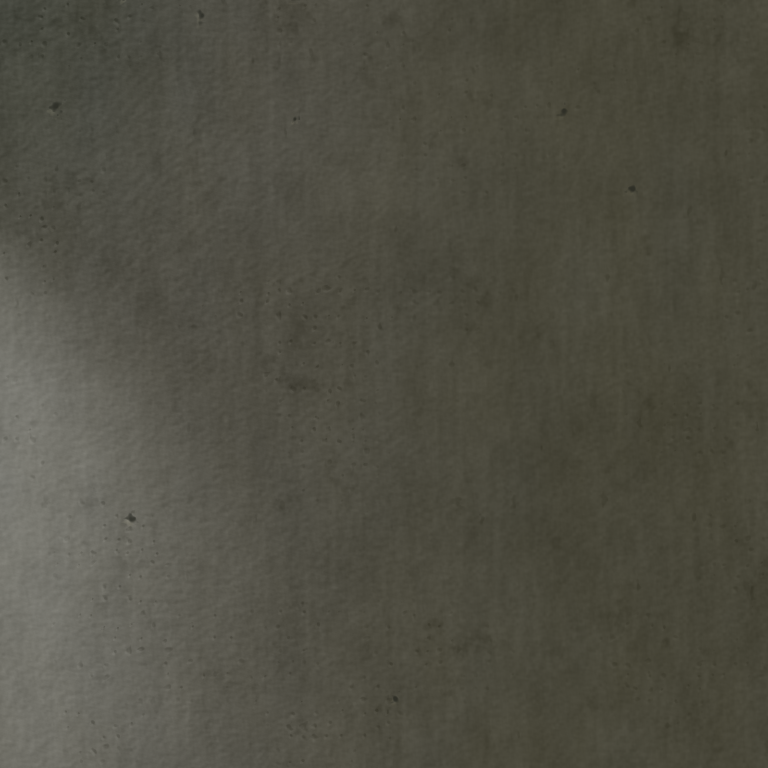
A Shadertoy shader for this texture:

```glsl
// Dim, smooth concrete wall with vertical streaks, small pits and a soft glow at the left.

float hash(vec2 p) {
    return fract(sin(dot(p, vec2(127.1, 311.7))) * 43758.5453);
}

float noise(vec2 p) {
    vec2 i = floor(p), f = fract(p);
    f = f * f * (3.0 - 2.0 * f);
    return mix(mix(hash(i), hash(i + vec2(1, 0)), f.x),
               mix(hash(i + vec2(0, 1)), hash(i + vec2(1, 1)), f.x), f.y);
}

// Layered noise centred on zero
float fbm(vec2 p) {
    float sum = 0.0, amp = 0.5;
    for (int i = 0; i < 4; i++) {
        sum += amp * (noise(p) - 0.5);
        p = mat2(1.6, 1.2, -1.2, 1.6) * p + 17.3;
        amp *= 0.5;
    }
    return sum;
}

// Soft scattered spots, one at most per grid cell; stretch lengthens them vertically
float spots(vec2 uv, float cells, float chance, float radius, float stretch, float seed) {
    vec2 p = uv * cells * vec2(1.0, 1.0 / stretch);
    vec2 id = floor(p) + seed;
    vec2 centre = 0.3 + 0.4 * vec2(hash(id + 3.1), hash(id + 7.7));
    vec2 d = fract(p) - centre;
    d.x += 0.6 * d.y * (hash(id + 5.3) - 0.5);
    float size = radius * (0.5 + 0.5 * hash(id + 9.2));
    float ragged = 1.0 + 1.3 * (noise(uv * 200.0 + seed) - 0.5);
    return step(hash(id), chance) * smoothstep(1.0, 0.2, length(d) * ragged / size);
}

void mainImage(out vec4 fragColor, in vec2 fragCoord) {
    vec2 uv = fragCoord / iResolution.xy;

    // Base: warm grey at the left, olive and darker towards the right
    vec3 col = mix(vec3(0.324, 0.316, 0.280), vec3(0.280, 0.273, 0.222),
                   smoothstep(0.2, 0.8, uv.x));
    float corner = smoothstep(0.4, 0.0, uv.x) * smoothstep(0.5, 1.0, uv.y);
    col -= corner * vec3(0.050, 0.036, 0.036);

    // Reflected glow, cut off by a diagonal shadow edge
    vec2 warp = uv + 0.07 * vec2(fbm(uv * 5.0), fbm(uv * 5.0 + 40.0));
    float diagonal = warp.y + 0.85 * warp.x;
    float glow = smoothstep(0.44, -0.06, warp.x) * smoothstep(0.80, 0.48, diagonal)
               * mix(0.78, 1.0, smoothstep(0.0, 0.3, uv.y));
    col += glow * vec3(0.160, 0.166, 0.172);
    float shade = smoothstep(0.12, 0.0, abs(diagonal - 0.75)) * smoothstep(0.42, 0.15, uv.x);
    col -= 0.010 * shade;

    // Broad clouds and a slight drift of hue
    float light = 0.030 * fbm(uv * 5.0 + 11.0) + 0.036 * fbm(uv * vec2(26.0, 20.0));
    col += vec3(0.006, 0.002, -0.008) * fbm(uv * vec2(16.0, 8.0) + 60.0);

    // Vertical streaks and a faint board seam
    light += 0.009 * (noise(vec2(uv.x * 34.0, uv.y * 3.0)) - 0.5);
    light += 0.012 * (noise(vec2(uv.x * 120.0, uv.y * 11.0 + 5.0)) - 0.5);
    light += 0.030 * fbm(uv * vec2(150.0, 34.0));
    float seam = uv.x - 0.352 - 0.003 * noise(vec2(2.0, uv.y * 9.0));
    light += 0.010 * smoothstep(0.006, 0.0, abs(seam)) * smoothstep(0.3, 0.9, uv.y);
    light -= 0.012 * smoothstep(0.025, 0.0, abs(seam + 0.018)) * smoothstep(0.2, 0.6, uv.y);

    // Side-lit fine relief, strongest at the left
    float relief = mix(1.0, 0.45, smoothstep(0.2, 0.7, uv.x));
    vec2 grain = uv * vec2(120.0, 160.0);
    light += 0.060 * relief * (fbm(grain) - fbm(grain + vec2(0.4, -0.5)));
    light += 0.018 * (noise(uv * 230.0) - 0.5);

    // Ragged dark blotches that thin out between the patches
    float patches = smoothstep(-0.10, 0.14, fbm(uv * 7.0 + 25.0));
    float blotch = smoothstep(0.10, 0.30, fbm(uv * vec2(44.0, 38.0) + 90.0));
    light -= 0.030 * blotch * (0.4 + 0.6 * patches);

    // Tiny pits with lit rims
    float tiny = spots(uv, 62.0, 0.4, 0.26, 1.0, 1.0);
    float rim = spots(uv + vec2(0.002, 0.003), 62.0, 0.4, 0.26, 1.0, 1.0);
    light += relief * patches * (0.030 * rim - 0.060 * tiny);

    // Dark scratches and pale scuffs
    light -= 0.030 * spots(uv, 26.0, 0.12, 0.12, 2.5, 29.0);
    light += 0.026 * spots(uv, 11.0, 0.07, 0.13, 3.5, 47.0);
    col += light;

    // Few larger holes with a pale lower edge
    float hole = spots(uv, 9.0, 0.20, 0.065, 1.2, 71.0);
    float lip = spots(uv + vec2(0.003, 0.005), 9.0, 0.20, 0.065, 1.2, 71.0);
    col += 0.06 * lip * (1.0 - hole) * relief * vec3(1.0, 0.95, 0.75);
    col = mix(col, vec3(0.14, 0.145, 0.12), 0.7 * hole);

    fragColor = vec4(clamp(col, 0.0, 1.0), 1.0);
}
```
